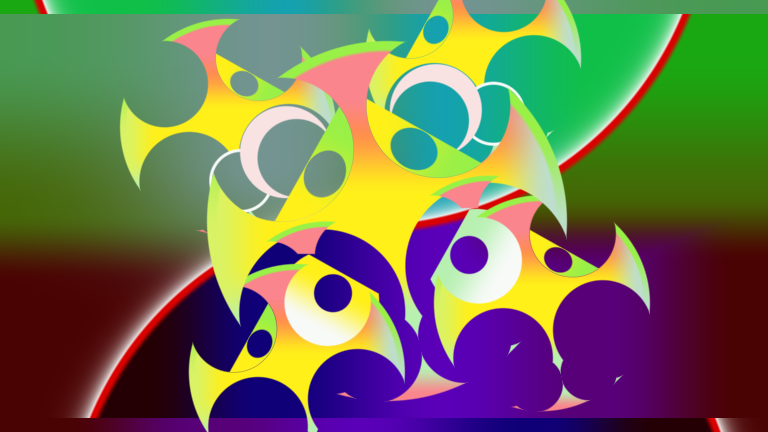
A Shadertoy shader for this background:

```glsl
// Nested curved-blade stars over a green and violet field split by a glowing S-curve.
#define VIEW_HEIGHT 4.32
#define STAR_CENTER vec2(3.82, 2.26)
#define COPY_SCALE 0.6
#define COPY_DISTANCE 1.80
#define UPPER_HOLE vec2(1.15, 0.72)
#define LOWER_HOLE vec2(1.22, 0.83)
#define CURVE_RADIUS 3.41
#define GLOW_WIDTH 0.085
#define STRIP 0.14

const vec3 WHITE = vec3(0.97, 0.98, 0.97);
const vec3 YELLOW = vec3(1.0, 0.94, 0.10);
const vec3 PINK = vec3(0.98, 0.52, 0.55);
const vec3 LIME = vec3(0.60, 0.94, 0.28);
const vec3 MINT = vec3(0.72, 0.94, 0.70);

// Directions of the four holes: upper left, upper right, lower right, lower left
vec2 holeDir(int i) {
    float a = 2.63 - 1.5708 * float(i);
    return vec2(cos(a), sin(a));
}

float disc(vec2 p, vec2 c, float r) { return length(p - c) - r; }

float cover(float d, float px) { return smoothstep(px, -px, d); }

float holeDistance(vec2 q, int i) {
    vec2 hole = i < 2 ? UPPER_HOLE : LOWER_HOLE;
    return disc(q, hole.x * holeDir(i), hole.y);
}

// Disc with four round bites and a pinched lower blade
float starDistance(vec2 q) {
    float d = disc(q, vec2(0.05, -0.15), 1.8);
    for (int i = 0; i < 4; i++) d = max(d, -holeDistance(q, i));
    d = max(d, -disc(q, vec2(-0.07, -1.50), 0.47));
    return max(d, -disc(q, vec2(0.83, -1.30), 0.47));
}

vec3 starColor(vec2 q) {
    vec3 c = mix(YELLOW, vec3(1.0, 0.55, 0.30), smoothstep(0.1, 0.8, q.y));
    c = mix(c, PINK, smoothstep(0.65, 1.1, q.y));
    c = mix(c, MINT, smoothstep(-0.6, -1.1, q.y));
    c = mix(c, PINK, smoothstep(-1.6, -1.9, q.y));
    float side = smoothstep(1.1, 1.7, abs(q.x)) * smoothstep(1.3, 0.8, abs(q.y));
    c = mix(c, q.x > 0.0 ? vec3(0.74, 0.87, 0.80) : vec3(0.85, 0.95, 0.40), side);
    float rim = disc(q, vec2(0.05, -0.15), 1.8);
    return mix(c, LIME, smoothstep(-0.12, -0.08, rim) * smoothstep(-0.3, 0.8, q.y));
}

// Coordinates in a hole: x runs outward, y across
vec2 holeFrame(vec2 q, int i) {
    vec2 u = holeDir(i);
    return vec2(dot(q, u), dot(q, vec2(-u.y, u.x)));
}

// Pierced band along the inner side of an upper hole
void drawBand(inout vec3 col, vec2 q, int i, float px) {
    vec2 h = holeFrame(q, i);
    float band = max(holeDistance(q, i), h.x - 0.86);
    band = max(band, -disc(h * vec2(1.1, 0.9), vec2(0.72, 0.0), 0.22));
    col = mix(col, mix(LIME, YELLOW, smoothstep(-0.5, 0.4, h.y)), cover(band, px));
}

// Pale arch and round windows in an upper hole
void drawArch(inout vec3 col, vec2 q, int i, vec3 back, float px) {
    vec2 h = holeFrame(q, i);
    vec2 window = vec2(1.35, i == 0 ? 0.47 : -0.52);
    col = mix(col, WHITE, cover(disc(h, window, 0.32), px));
    col = mix(col, back, cover(disc(h, window, 0.29), px));
    col = mix(col, mix(WHITE, PINK, 0.2), cover(disc(h, vec2(1.10, 0.0), 0.46), px));
    col = mix(col, back, cover(disc(h, vec2(0.98, 0.0), 0.39), px));
}

// Pale pierced petal in a lower hole
void drawPetal(inout vec3 col, vec2 q, int i, float px) {
    vec2 h = holeFrame(q, i);
    float petal = max(disc(h, vec2(1.08, 0.0), 0.50), 0.78 - h.x);
    petal = max(petal, -disc(h, vec2(1.0, 0.0), 0.19));
    vec3 tone = mix(i == 2 ? MINT : YELLOW, WHITE, smoothstep(0.9, 1.4, h.x));
    col = mix(col, tone, cover(petal, px));
}

vec3 background(vec2 p) {
    // Fields at the sides: dark red, olive, green
    float redTop = p.x < 3.8 ? 1.7 : 1.9;
    vec3 side = mix(vec3(0.29, 0.01, 0.01), vec3(0.27, 0.40, 0.02),
                    smoothstep(redTop - 0.2, redTop + 0.5, p.y));
    vec3 topGreen = mix(vec3(0.28, 0.60, 0.32), vec3(0.10, 0.66, 0.07), smoothstep(1.0, 6.0, p.x));
    side = mix(side, topGreen, smoothstep(2.2, 3.8, p.y));

    // Hazy sky above the curve
    float haze = exp(-pow((p.x - 2.7) / 1.4, 2.0)) * smoothstep(1.1, 2.7, p.y);
    vec3 sky = mix(side, vec3(0.45, 0.58, 0.57), haze);
    vec3 bright = mix(vec3(0.08, 0.63, 0.70), vec3(0.06, 0.75, 0.28), smoothstep(4.3, 6.0, p.x));
    sky = mix(sky, bright, smoothstep(3.3, 4.5, p.x));

    // Violet depth below the curve
    vec3 deep = mix(vec3(0.14, 0.0, 0.02), vec3(0.06, 0.0, 0.47), smoothstep(1.5, 2.6, p.x));
    deep = mix(deep, vec3(0.35, 0.0, 0.72), smoothstep(2.8, 4.4, p.x));
    deep = mix(deep, vec3(0.34, 0.0, 0.47), smoothstep(4.5, 5.8, p.x));
    float sideMask = max(smoothstep(1.6, 2.2, p.y) * smoothstep(4.5, 5.3, p.x),
                         smoothstep(6.1, 7.4, p.x));
    deep = mix(deep, side, sideMask);

    // Two arcs joined into an S, white above and red below
    float d = p.x > 3.86 ? -disc(p, vec2(3.67, 5.48), CURVE_RADIUS)
                        : disc(p, vec2(4.05, -1.16), CURVE_RADIUS);
    sky = mix(sky, WHITE, exp(-max(d, 0.0) / GLOW_WIDTH));
    deep = mix(deep, vec3(0.85, 0.0, 0.0), smoothstep(-0.11, -0.04, d));
    return mix(deep, sky, smoothstep(-0.015, 0.015, d));
}

void mainImage(out vec4 fragColor, in vec2 fragCoord) {
    float px = VIEW_HEIGHT / iResolution.y;
    vec2 p = fragCoord * px;

    // Thin mirrored strips along the top and bottom
    vec2 b = p;
    if (p.y > VIEW_HEIGHT - STRIP) b.x = 7.3 - p.x;
    if (p.y < STRIP) b.x = 8.05 - p.x;
    vec3 back = background(b);
    vec3 col = back;
    vec2 q = p - STAR_CENTER;

    // Lower petals, then four outer copies
    for (int i = 2; i < 4; i++) drawPetal(col, q, i, px);
    for (int i = 0; i < 4; i++) {
        vec2 s = (q - COPY_DISTANCE * holeDir(i)) / COPY_SCALE;
        drawBand(col, s, 1 - i % 2, px / COPY_SCALE);
        col = mix(col, starColor(s), cover(starDistance(s), px / COPY_SCALE));
    }

    // Upper hole contents, then the main star
    for (int i = 0; i < 2; i++) {
        drawArch(col, q, i, back, px);
        drawBand(col, q, i, px);
    }
    col = mix(col, starColor(q), cover(starDistance(q), px));

    // Small pink blades capping the lower holes
    for (int i = 2; i < 4; i++) {
        vec2 s = (q - 1.2 * holeDir(i)) / 0.54;
        float blade = max(starDistance(s), max(1.05 - s.y, abs(s.x) - 1.2));
        col = mix(col, starColor(s), cover(blade, px / 0.54));
    }
    fragColor = vec4(col, 1.0);
}
```
